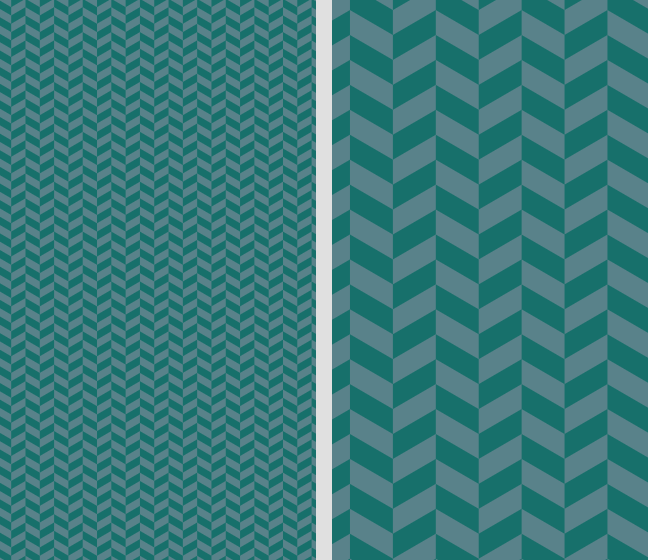
Left: the whole. Right: its middle third, enlarged.
A Shadertoy shader for this pattern:

```glsl
#define COLUMNS 22.09
#define BANDS 67.37
#define COLUMN_SHIFT 0.782
#define BAND_SHIFT 0.86
#define TEAL vec3(0.09, 0.44, 0.42)
#define SLATE vec3(0.35, 0.51, 0.54)

// Square wave that flips sign at every integer, softened over one pixel
float softSquare(float x, float pixel) {
    float side = 1.0 - 2.0 * mod(floor(x), 2.0);
    float edgeDistance = 0.5 - abs(fract(x) - 0.5);
    return side * clamp(2.0 * edgeDistance / pixel, 0.0, 1.0);
}

// Zigzag that is 1 at even integers and 0 at odd ones
float zigzag(float x) {
    return abs(mod(x, 2.0) - 1.0);
}

void mainImage(out vec4 fragColor, in vec2 fragCoord) {
    vec2 uv = fragCoord / iResolution.xy;
    vec2 pixel = vec2(COLUMNS, BANDS) / iResolution.xy;

    // Columns count rightward, slanted bands count downward
    float column = uv.x * COLUMNS - COLUMN_SHIFT;
    float band = (1.0 - uv.y) * BANDS - BAND_SHIFT - zigzag(column);

    // Sheared checkerboard: colours swap across each seam and band
    float checker = softSquare(column, pixel.x) * softSquare(band, length(pixel));
    fragColor = vec4(mix(SLATE, TEAL, 0.5 + 0.5 * checker), 1.0);
}
```
